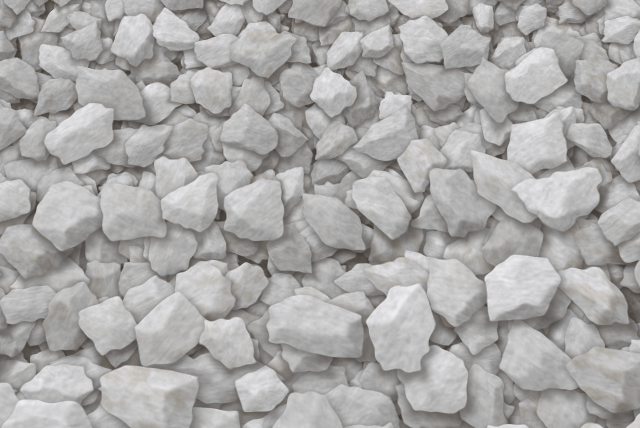
Give the GLSL for this texture, as a WebGL 1 fragment shader.

```glsl
precision highp float;
uniform vec2 u_resolution;

const float TAU = 6.2831853;
const int LAYERS = 5;
const int SIDES = 6;
const float PERSPECTIVE = 0.45;    // shrinkage of stones towards the top
const float CELL_SMALL = 0.105;    // grid cell of the lowest layer
const float CELL_STEP = 0.022;     // growth of the cell per layer
const float JITTER = 0.62;
const float CORNER = 30.0;         // sharpness of outline corners
const float RIDGE = 34.0;          // sharpness of facet ridges
const float PLATEAU = 0.27;        // height at which the top is cut
const float AMBIENT = 0.51;
const float DIFFUSE = 0.32;
const float SHADOW = 0.55;
const float DEEP_TONE = 0.22;
const float GAP_TONE = 0.42;
const vec3 LIGHT = vec3(-0.25, 0.55, 0.80);
const vec3 WARM_DARK = vec3(0.014, -0.004, -0.014);
const vec3 STAIN = vec3(0.012, -0.004, -0.026);

float hash(vec2 p) {
    return fract(sin(dot(p, vec2(127.1, 311.7))) * 43758.545);
}

vec2 hash2(vec2 p) {
    return vec2(hash(p), hash(p + 37.3));
}

float noise(vec2 p) {
    vec2 i = floor(p), f = fract(p);
    f = f * f * (3.0 - 2.0 * f);
    return mix(mix(hash(i), hash(i + vec2(1, 0)), f.x),
               mix(hash(i + vec2(0, 1)), hash(i + vec2(1, 1)), f.x), f.y);
}

float fbm(vec2 p) {
    return 0.55 * noise(p) + 0.28 * noise(p * 2.1 + 5.2) + 0.17 * noise(p * 4.3 + 9.7);
}

mat2 turn(float a) {
    float c = cos(a), s = sin(a);
    return mat2(c, -s, s, c);
}

// Ground plane to canvas and back
vec2 toGround(vec2 p) {
    float s = 1.0 - PERSPECTIVE * p.y;
    return vec2(p.x / s, -log(s) / PERSPECTIVE);
}

vec2 toCanvas(vec2 g) {
    float s = exp(-PERSPECTIVE * g.y);
    return vec2(g.x * s, (1.0 - s) / PERSPECTIVE);
}

// Chipped polygon: xyz is the facet normal, w the distance to the outline
vec4 chippedStone(vec2 q, vec2 seed) {
    vec2 tilt = (hash2(seed + 3.1) - 0.5) * 0.9;
    float top = exp(-RIDGE * (PLATEAU - dot(q, tilt)));
    vec3 normal = vec3(tilt, 1.0) * top;
    float weight = top, outline = 0.0;
    for (int k = 0; k < SIDES; k++) {
        vec2 h = hash2(seed + float(k) * 1.73);
        float a = (float(k) + 0.85 * h.x) * TAU / float(SIDES);
        vec2 n = vec2(cos(a), sin(a));
        float e = dot(q, n) - mix(0.62, 0.98, h.y);
        float steep = mix(0.3, 1.2, hash(seed + float(k) * 2.91 + 11.0));
        float w = exp(RIDGE * steep * e);
        outline += exp(CORNER * e);
        normal += vec3(n * steep, 1.0) * w;
        weight += w;
    }
    return vec4(normal / weight, log(outline) / CORNER);
}

void main() {
    vec2 p = gl_FragCoord.xy / u_resolution.y;
    p.x -= 0.5 * u_resolution.x / u_resolution.y;
    vec2 ground = toGround(p);
    float pixel = 1.4 / u_resolution.y;
    float grain = fbm(ground * 70.0) - 0.5;
    float tone = GAP_TONE + 0.3 * grain, stain = 0.4;

    for (int layer = 0; layer < LAYERS; layer++) {
        float l = float(layer);
        float cell = CELL_SMALL + CELL_STEP * l;
        vec2 shift = vec2(0.37, 0.61) * l;
        vec2 home = floor(ground / cell + shift);
        float presence = 1.0 - 0.11 * l;
        float fill = l < 1.5 ? 1.2 : 1.0;

        // Far rows first, so that near stones overlap them
        for (int row = 0; row < 3; row++)
        for (int column = -2; column <= 2; column++) {
            vec2 id = home + vec2(float(column), 1.0 - float(row));
            vec2 seed = id + 53.0 * l;
            if (hash(seed + 7.7) > presence) continue;
            vec2 centre = (id + 0.5 + JITTER * (hash2(seed) - 0.5) - shift) * cell;
            float size = cell * exp(-PERSPECTIVE * centre.y) * mix(0.42, 0.66, hash(seed + 1.9)) * fill;
            vec2 q = (p - toCanvas(centre)) / size;
            float stretch = mix(1.0, 1.3, hash(seed + 8.8));
            mat2 spin = turn(TAU * hash(seed + 4.4));
            q = spin * (q * vec2(1.0, 1.1));
            q *= vec2(1.0 / stretch, stretch * 0.92);
            if (dot(q, q) > 2.9) continue;
            q += 0.13 * (vec2(noise(q * 4.0 + seed), noise(q * 4.0 - seed)) - 0.5);

            vec4 stone = chippedStone(q, seed);
            vec2 sun = spin * LIGHT.xy;
            float shade = 1.0 - smoothstep(-0.12, 0.36, stone.w + 0.24 * dot(q, sun));
            tone = mix(tone, DEEP_TONE, SHADOW * shade * shade);

            float cover = clamp(0.5 - stone.w * size / pixel, 0.0, 1.0);
            if (cover <= 0.0) continue;

            // Facet light, rough relief and mottled skin
            vec2 skin = q * vec2(2.3, 3.2) + seed * 3.7;
            float mottle = fbm(skin);
            float relief = mottle - fbm(skin + 0.3 * sun);
            float lit = max(dot(normalize(stone.xyz), vec3(sun, LIGHT.z)), 0.0);
            float albedo = mix(0.91, 1.08, hash(seed + 6.2)) * (0.93 + 0.02 * l);
            float dirt = hash(seed + 2.6);
            dirt *= dirt * smoothstep(0.42, 0.70, mottle);
            float face = (AMBIENT + DIFFUSE * lit) * albedo;
            face += 0.20 * relief + 0.06 * (mottle - 0.5) + 0.10 * grain - 0.10 * dirt;
            tone = mix(tone, face, cover);
            stain = mix(stain, dirt, cover);
        }
    }

    vec3 colour = vec3(min(tone, 0.93));
    colour += WARM_DARK * (1.0 - smoothstep(0.25, 0.72, tone)) + STAIN * stain;
    colour.b += 0.010 * smoothstep(0.74, 0.86, tone);
    gl_FragColor = vec4(colour, 1.0);
}
```
